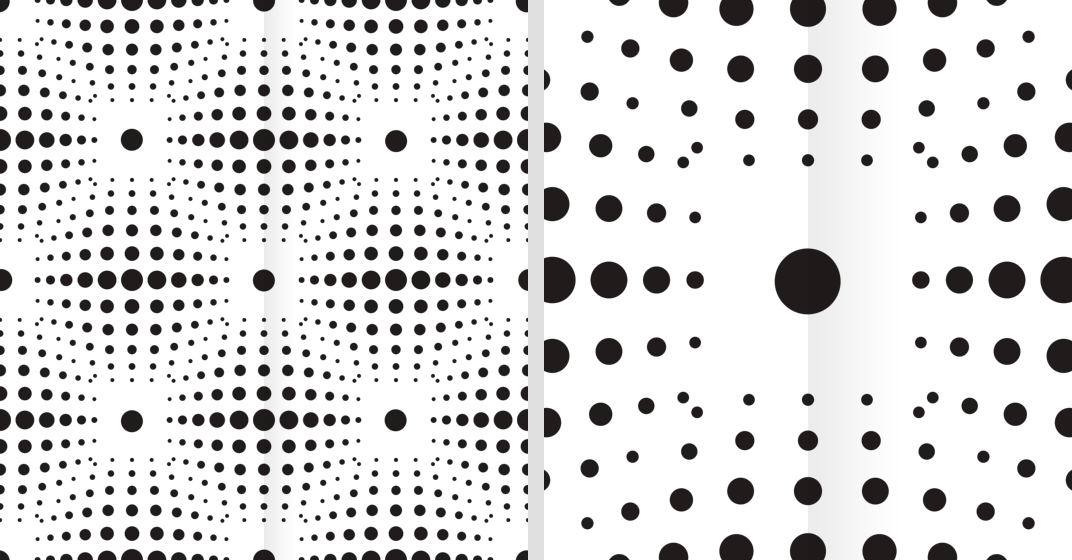
Left: the whole. Right: its middle third, enlarged.
Reproduce this pattern procedurally as a Shadertoy shader.

```glsl
// Halftone starbursts: rounded clusters of shrinking dots on a staggered lattice,
// with a lone dot in each gap. Each cluster is a bent 11 x 11 grid folded into
// one quadrant; a soft fold shadow falls down the middle of the sheet.

const vec2 REPEATS = vec2(2.0);
const float MODULE = 421.0;      // design units per repeat
const int RINGS = 5;             // dots from cluster centre to tip
const float HUB_RADIUS = 17.0;
const float MIN_RADIUS = 3.0;
const vec3 PAPER = vec3(1.0);
const vec3 INK = vec3(0.13, 0.11, 0.11);

vec2 hash2(vec2 p) {
    return fract(sin(vec2(dot(p, vec2(27.1, 61.7)), dot(p, vec2(69.5, 18.3)))) * 437.5);
}

// Offset to the nearest lattice site, in repeats
vec2 nearest(vec2 q, vec2 site) {
    return fract(q - site + 0.5) - 0.5;
}

float circle(vec2 p, float radius) {
    return length(p) - radius;
}

// Spacing tightens outwards, and rows bend in towards the axes
vec2 dotPosition(vec2 index) {
    vec2 axis = index * (42.1 - 2.4 * index);
    vec2 bend = min(vec2(1.0), 1.07 - 0.056 * index.yx);
    return axis * bend;
}

// Dots shrink with ring distance; the horizontal spine stays heavier
float dotRadius(vec2 index) {
    float spine = HUB_RADIUS - 2.5 * index.x;
    float body = max(MIN_RADIUS, 13.4 - 2.05 * length(index));
    return index.y < 0.5 ? spine : body;
}

// p is in design units; stretch converts it to round-dot space
float cluster(vec2 p, vec2 stretch) {
    p = abs(p);
    float d = MODULE;
    for (int j = 0; j <= RINGS; j++) {
        for (int i = 0; i <= RINGS; i++) {
            vec2 index = vec2(i, j);
            bool shared = i == 3 && j == 4;   // supplied by the neighbour
            if (dot(index, index) > 30.0 || shared) continue;
            d = min(d, circle((p - dotPosition(index)) * stretch, dotRadius(index)));
        }
    }
    return d;
}

// Lone dot, nudged slightly off centre in each repeat
float loneDot(vec2 q, vec2 site, vec2 stretch) {
    vec2 id = mod(floor(q - site + 0.5), REPEATS) + site;
    vec2 nudge = (hash2(id) - 0.5) * 4.0;
    return circle((nearest(q, site) * MODULE - nudge) * stretch, HUB_RADIUS);
}

// Crisp on the left, fading to the right
float foldShadow(float x, float pixel) {
    float edge = smoothstep(-pixel, pixel, x - 0.5);
    float fade = 1.0 - smoothstep(0.49, 0.565, x);
    return 0.08 * edge * fade;
}

void mainImage(out vec4 fragColor, in vec2 fragCoord) {
    vec2 uv = fragCoord / iResolution.xy;
    vec2 q = uv * REPEATS;

    // Keep dots round when the repeat is not square
    vec2 cell = iResolution.xy / REPEATS;
    float cellSize = sqrt(cell.x * cell.y);
    vec2 stretch = cell / cellSize;
    float pixel = MODULE / cellSize;

    // Clusters and lone dots alternate like a checkerboard
    float d = cluster(nearest(q, vec2(0.5, 0.0)) * MODULE, stretch);
    d = min(d, cluster(nearest(q, vec2(0.0, 0.5)) * MODULE, stretch));
    d = min(d, loneDot(q, vec2(0.0), stretch));
    d = min(d, loneDot(q, vec2(0.5), stretch));

    float ink = 1.0 - smoothstep(-0.8 * pixel, 0.8 * pixel, d);
    vec3 color = mix(PAPER, INK, ink);
    color *= 1.0 - foldShadow(uv.x, 0.5 / iResolution.x);
    fragColor = vec4(color, 1.0);
}
```
